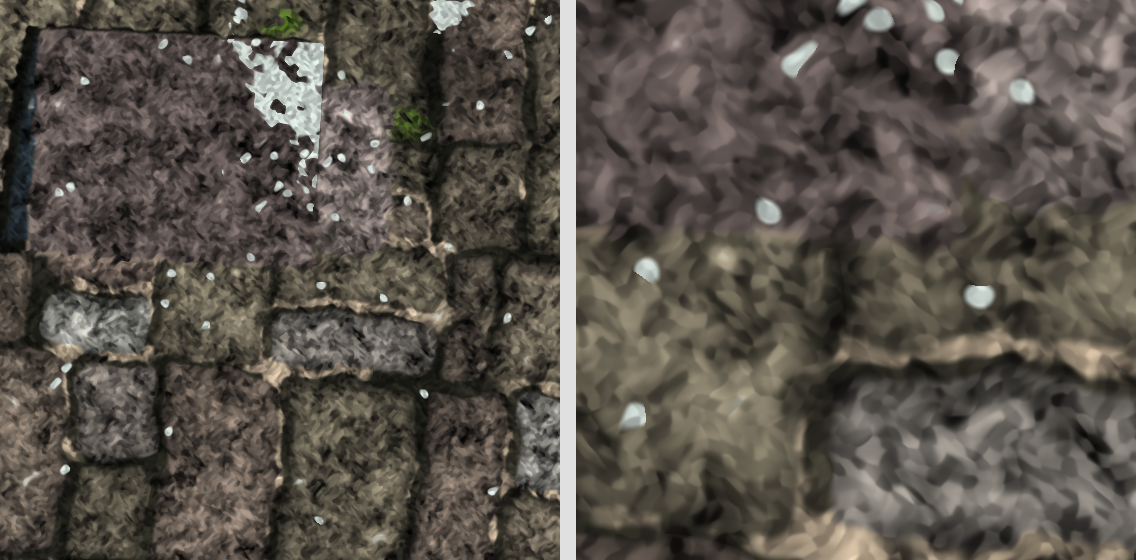
Left, the full canvas; right, a detail of the centre.
Write a WebGL 1 fragment shader that draws this texture.

```glsl
precision highp float;
uniform vec2 u_resolution;

// Layout, in units of the canvas
const vec2 STONE_SIZE = vec2(0.21, 0.26);
const float STONE_JITTER = 0.6;
const float STONE_TILT = 0.085;
const vec2 GAP_RANGE = vec2(0.003, 0.017);
const float CORNER = 0.02;
const vec2 SHADOW_SHIFT = vec2(0.018, -0.012);
const vec2 SLAB_CENTER = vec2(0.315, 0.735);
const vec2 SLAB_HALF = vec2(0.257, 0.203);
const float SLAB_TILT = 0.05;
const vec2 FLAKE_CENTER = vec2(0.625, 0.7);
const vec2 FLAKE_HALF = vec2(0.075, 0.152);
const float SOFT = 0.004;
const float GRAIN_CONTRAST = 2.3;

const vec3 CREVICE = vec3(0.10, 0.10, 0.08);
const vec3 MORTAR = vec3(0.50, 0.45, 0.385);
const vec3 OLIVE_STONE = vec3(0.335, 0.315, 0.265);
const vec3 BROWN_STONE = vec3(0.36, 0.315, 0.29);
const vec3 GREY_STONE = vec3(0.46, 0.46, 0.44);
const vec3 SLAB = vec3(0.315, 0.28, 0.27);
const vec3 SLAB_SIDE = vec3(0.12, 0.15, 0.17);
const vec3 FLAKE = vec3(0.46, 0.42, 0.405);
const vec3 LICHEN = vec3(0.76, 0.80, 0.78);
const vec3 MOSS = vec3(0.25, 0.36, 0.10);

float hash(vec2 p) { return fract(sin(dot(p, vec2(127.1, 311.7))) * 43758.5); }

vec2 turn(vec2 p, float a) {
  float c = cos(a), s = sin(a);
  return vec2(c * p.x - s * p.y, s * p.x + c * p.y);
}

// Cellular noise: nearest distance, blended value, id of the nearest cell
vec3 cells(vec2 p) {
  vec2 base = floor(p), f = fract(p);
  float nearest = 9.0, id = 0.0, sum = 0.0, total = 0.0;
  for (int j = -1; j <= 1; j++) {
    for (int i = -1; i <= 1; i++) {
      vec2 o = vec2(float(i), float(j)), c = base + o;
      vec2 r = o + vec2(hash(c), hash(c + 41.3)) - f;
      float d = dot(r, r), w = exp(-6.0 * d), h = hash(c + 17.7);
      sum += w * h;
      total += w;
      if (d < nearest) { nearest = d; id = h; }
    }
  }
  return vec3(sqrt(nearest), sum / total, id);
}

vec2 wobble(vec2 p) {
  return 0.006 * sin(p.yx * 21.0 + vec2(1.0, 4.0)) + 0.003 * sin(p.yx * 57.0 + p * 19.0);
}

float box(vec2 p, vec2 halfSize, float r) {
  vec2 q = abs(p) - halfSize + r;
  return length(max(q, 0.0)) + min(max(q.x, q.y), 0.0) - r;
}

float inside(float d) { return smoothstep(SOFT, -SOFT, d); }

float blob(vec2 p, vec2 center, vec2 radius) {
  return smoothstep(1.0, 0.2, length((p - center) / radius));
}

// Uneven interval around x
vec2 span(float x, float seed) {
  float i = floor(x);
  if (x < i + STONE_JITTER * hash(vec2(i, seed))) i -= 1.0;
  return i + vec2(0.0, 1.0) + STONE_JITTER * vec2(hash(vec2(i, seed)), hash(vec2(i + 1.0, seed)));
}

// Edge distance and id of the stone at p
vec2 stones(vec2 p) {
  p = turn(p, STONE_TILT) + wobble(p);
  vec2 g = p / STONE_SIZE;
  vec2 row = span(g.y, 3.0), col = span(g.x, row.x * 7.0);
  float id = hash(vec2(col.x, row.x));
  if (id > 0.65) {
    float middle = mix(row.x, row.y, 0.5);
    if (g.y > middle) row.x = middle; else row.y = middle;
    id = hash(vec2(id, row.x));
  }
  vec2 low = vec2(col.x, row.x) * STONE_SIZE, high = vec2(col.y, row.y) * STONE_SIZE;
  vec2 gap = mix(GAP_RANGE.xx, GAP_RANGE.yy, vec2(hash(low), hash(high)));
  return vec2(box(p - 0.5 * (low + high), 0.5 * (high - low) - gap, CORNER), id);
}

void main() {
  vec2 p = gl_FragCoord.xy / u_resolution;
  vec2 w = p + wobble(p * 3.0) * 0.7;
  float coarse = cells(w * 26.0).y, medium = cells(w * 68.0).y, fine = cells(w * 145.0).y;
  float patches = cells(w * 6.0).y;
  float grain = 0.3 * coarse + 0.4 * medium + 0.3 * fine - 0.5;
  float rough = 0.012 * (coarse - 0.5) + 0.008 * (medium - 0.5);

  // Mortar and shaded joints
  float shade = inside(stones(p + SHADOW_SHIFT).x + rough);
  vec3 color = mix(CREVICE, MORTAR, smoothstep(0.3, 0.55, patches) * (1.0 - 0.85 * shade));

  // Small stones
  vec2 stone = stones(p);
  float edge = stone.x + rough;
  vec3 face = mix(OLIVE_STONE, BROWN_STONE, smoothstep(0.2, 0.7, stone.y));
  face = mix(face, GREY_STONE, smoothstep(0.78, 0.92, stone.y));
  face *= mix(0.72, 1.0, smoothstep(0.0, -0.025, edge)) * (0.85 + 0.3 * patches);
  color = mix(color, face, inside(edge));
  color *= 1.0 - 0.35 * blob(p, vec2(0.8, 0.87), vec2(0.16, 0.12));

  // Flake and slab with its deep left side
  float flake = box(p - FLAKE_CENTER, FLAKE_HALF, 0.05) + 2.0 * rough;
  color = mix(color, FLAKE * (0.9 + 0.2 * sin(p.y * 85.0 + p.x * 40.0 + coarse * 4.0) * patches), inside(flake));
  vec2 q = turn(p - SLAB_CENTER, SLAB_TILT);
  float side = box(q + vec2(0.045 - 0.1 * q.y, -0.005), SLAB_HALF, 0.01) + rough;
  float slab = box(q, SLAB_HALF, 0.012) + 0.6 * rough;
  color = mix(color, mix(CREVICE * 0.6, SLAB_SIDE, smoothstep(-0.012, -0.03, side)), inside(side));
  color = mix(color, SLAB, inside(slab));
  color *= 1.0 + GRAIN_CONTRAST * grain;
  float rim = smoothstep(0.008, 0.0, abs(slab)) * step(q.y, -0.1) * smoothstep(0.4, 0.7, medium);
  color = mix(color, MORTAR * 1.15, 0.7 * rim);

  // Moss
  float moss = blob(p, vec2(0.5, 0.96), vec2(0.06, 0.035)) + 0.7 * blob(p, vec2(0.73, 0.78), vec2(0.06, 0.04));
  color = mix(color, MOSS * (0.4 + 1.2 * fine), min(moss, 1.0) * smoothstep(0.25, 0.5, medium) * (1.0 - inside(slab)));

  // Lichen crust and scattered spots
  float density = smoothstep(0.04, 0.21, q.x + 0.2 * max(q.y - 0.1, 0.0)) * smoothstep(-0.2, 0.1, q.y) * inside(slab);
  density = max(density, blob(p, vec2(0.8, 0.98), vec2(0.09, 0.05)));
  density = max(density, blob(p, vec2(0.43, 0.97), vec2(0.04, 0.05)));
  float crust = smoothstep(-0.03, 0.05, 0.55 * coarse + 0.45 * medium - mix(0.92, 0.43, density));
  vec3 dots = cells(w * 32.0);
  float spots = smoothstep(0.32, 0.18, dots.x) * step(0.965 - 0.3 * density, dots.z);
  color = mix(color, LICHEN * (0.8 + 0.4 * fine), max(crust, spots));

  gl_FragColor = vec4(clamp(color, 0.0, 1.0), 1.0);
}
```
